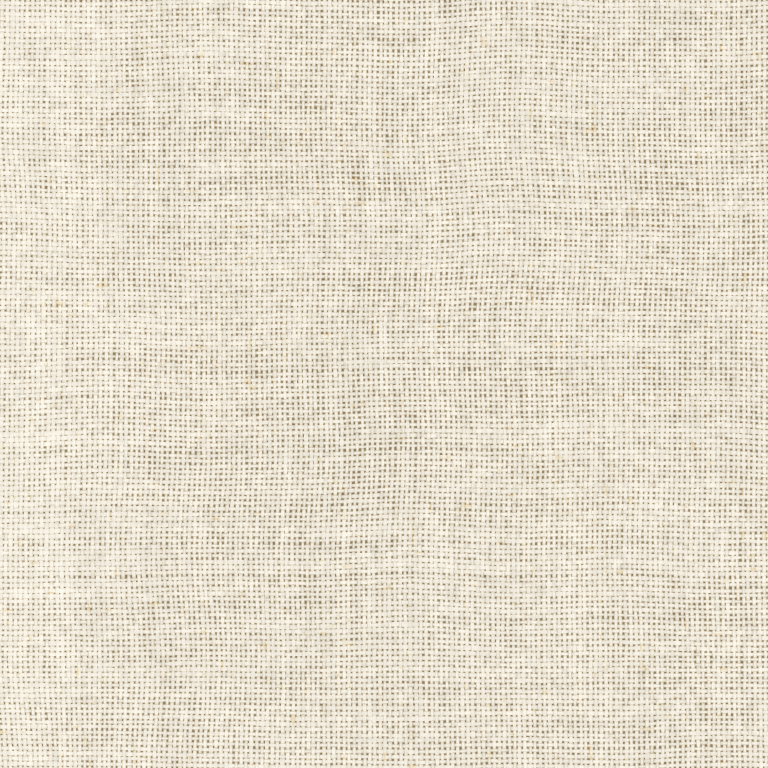
This texture is drawn by a three.js fragment shader. Its source:

```glsl
// Plain-weave natural linen: two sets of rounded threads cross over and under,
// with uneven widths, slubs, fibre grain and small brown gaps between them.
// The higher thread at each point is seen; its height selects the colour.
varying vec2 vUv;

const vec2 THREADS = vec2(150.0, 143.0);
const float PI = 3.14159265;
const vec3 GAP_BROWN = vec3(0.57, 0.50, 0.385);
const vec3 SHADE_FLAX = vec3(0.82, 0.78, 0.70);
const vec3 LIGHT_FLAX = vec3(0.962, 0.941, 0.89);
const vec3 OCHRE_TINT = vec3(0.98, 0.94, 0.85);

float hash(vec2 p) {
  vec3 q = fract(vec3(p.xyx) * 0.1031);
  q += dot(q, q.yzx + 33.33);
  return fract((q.x + q.y) * q.z);
}

float noise(vec2 p) {
  vec2 i = floor(p);
  vec2 f = fract(p);
  f = f * f * (3.0 - 2.0 * f);
  float low = mix(hash(i), hash(i + vec2(1.0, 0.0)), f.x);
  float high = mix(hash(i + vec2(0.0, 1.0)), hash(i + vec2(1.0)), f.x);
  return mix(low, high, f.y);
}

// Half width of one thread, changing along its length.
float threadWidth(float id, float along, float seed, float unevenness) {
  float even = hash(vec2(id, seed)) - 0.5;
  float slow = noise(vec2(along * 0.06 + seed, id * 0.83 + seed)) - 0.5;
  float lumps = noise(vec2(along * 0.7, id * 1.7 + seed)) - 0.5;
  float slub = smoothstep(0.84, 0.98, noise(vec2(along * 0.1, id * 0.9 + seed * 3.0)));
  return 0.335 + unevenness * (0.5 * even + slow) + 0.16 * lumps + 0.08 * slub;
}

// Sideways drift of one thread, independent of its neighbours.
float threadDrift(float id, float along, float seed) {
  float fixedShift = hash(vec2(id, seed)) - 0.5;
  float wander = noise(vec2(along * 0.35, id * 1.3 + seed)) - 0.5;
  return 0.12 * fixedShift + 0.18 * wander;
}

// How fully a rounded thread covers a point at a distance from its middle.
float threadCover(float across, float width) {
  return 1.0 - smoothstep(width - 0.25, width + 0.23, abs(across));
}

void main() {
  // Almost straight thread grid.
  vec2 grid = vUv * THREADS;
  vec2 waver = vec2(noise(grid * vec2(0.03, 0.05)), noise(grid * vec2(0.05, 0.03) + 41.0)) - 0.5;
  vec2 p = grid + waver * 1.1 + 8.0;
  vec2 cell = floor(p);
  vec2 local = fract(p) - 0.5;

  // Denser and more open patches; the left side is woven tighter.
  float patchiness = noise(vUv * vec2(8.0, 17.0) + 5.0) - 0.5;
  float leftSide = 1.0 - smoothstep(0.02, 0.25, vUv.x);
  float density = 0.03 * patchiness + 0.03 * leftSide;

  // Alternate lifts make the plain weave.
  float warpLift = cos(PI * (p.y - 0.5 + cell.x));
  float weftLift = -cos(PI * (p.x - 0.5 + cell.y));
  float warpCover = threadCover(local.x + threadDrift(cell.x, p.y, 3.0),
                                threadWidth(cell.x, p.y, 23.0, 0.07) + density);
  float weftCover = threadCover(local.y + threadDrift(cell.y, p.x, 9.0),
                                threadWidth(cell.y, p.x, 71.0, 0.14) + density);
  float warp = warpCover * (0.77 + 0.23 * warpLift);
  float weft = weftCover * (0.77 + 0.23 * weftLift);

  // Soft union keeps the gaps as dots rather than lines.
  float closed = 1.0 - (1.0 - warpCover) * (1.0 - weftCover);
  float height = mix(max(warp, weft), closed * 0.86, 0.35);

  // Fibres run along whichever thread is on top.
  vec2 fibreScale = warp > weft ? vec2(2.2, 0.7) : vec2(0.7, 2.2);
  float fibre = noise(p * fibreScale + 90.0) - 0.5;
  height += 0.24 * fibre * smoothstep(0.2, 0.6, height);

  vec3 colour = mix(GAP_BROWN, SHADE_FLAX, smoothstep(0.02, 0.56, height));
  colour = mix(colour, LIGHT_FLAX, smoothstep(0.40, 0.94, height));

  // Rare ochre tinges, thread streaks and broad light.
  float fleck = smoothstep(0.88, 0.99, noise(p * 0.9 + 211.0));
  colour *= mix(vec3(1.0), OCHRE_TINT, fleck);
  float warpTone = noise(vec2(p.x * 0.6, p.y * 0.025)) - 0.5;
  float weftTone = noise(vec2(p.x * 0.05, p.y * 0.8)) - 0.5;
  float light = 0.026 * warpTone + 0.022 * weftTone + 0.01 * leftSide;
  colour += light + 0.05 * (noise(grid * 1.1 + 13.0) - 0.5);
  gl_FragColor = vec4(clamp(colour, 0.0, 0.985), 1.0);
}
```
